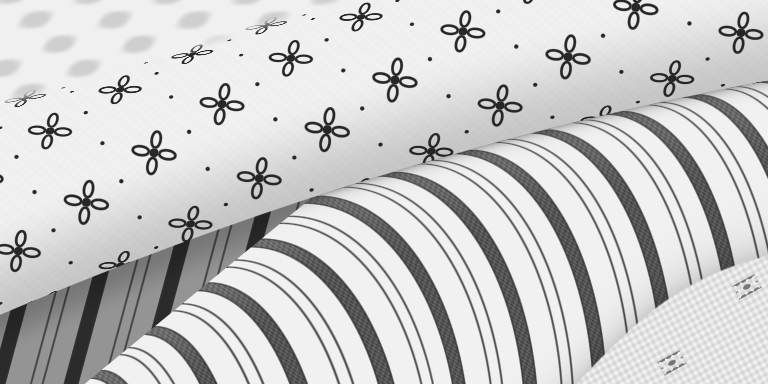
A Shadertoy shader for this texture:

```glsl
// Rolled cotton fabrics: a four-petal print above curved ticking stripes, with a waffle cloth in the corner.

const vec3 INK = vec3(0.12);
const vec3 WHITE = vec3(0.945);
const vec2 ROLL_AXIS = vec2(0.957, 0.289);
const float ROLL_MID = 0.424, ROLL_RADIUS = 0.27, ROW_ANGLE = 0.27;
const float ROW_SHIFT = 0.206, FLOWER_PITCH = 0.655;

float fill(float d, float aa) { return 1.0 - smoothstep(-aa, aa, d); }

float band(float phase, float center, float halfWidth, float aa) {
    return fill(abs(fract(phase - center + 0.5) - 0.5) - halfWidth, aa);
}

vec2 turn(vec2 p, float a) {
    return vec2(cos(a) * p.x + sin(a) * p.y, cos(a) * p.y - sin(a) * p.x);
}

float ellipseDist(vec2 p, vec2 r) {
    float k = length(p / r);
    return k * (k - 1.0) / max(length(p / (r * r)), 0.001);
}

float weave(vec2 p, float freq) {
    return sin(p.x * freq + sin(p.y * 31.0)) * sin(p.y * freq * 1.1 + sin(p.x * 23.0))
         + 0.5 * sin(dot(p, vec2(0.37, 0.53)) * freq);
}

// Four looped petals around a solid heart
float flowerDist(vec2 p) {
    p = turn(p, -0.45);
    float d = length(p) - 0.012;
    for (int i = 0; i < 4; i++) {
        vec2 q = turn(p, 1.5708 * float(i)) - vec2(0.035, 0.0);
        d = min(d, abs(ellipseDist(q, vec2(0.021, 0.0115))) - 0.0036);
    }
    return d;
}

// Height on the cylinder for a printed row
float rowHeight(float row) { return ROLL_MID + ROLL_RADIUS * sin((row - 1.5) * ROW_ANGLE); }

// Flowers and dots on a skewed lattice wrapped round the roll
float printInk(vec2 ab, float aa) {
    float t = clamp((ab.y - ROLL_MID) / ROLL_RADIUS, -1.0, 1.0);
    float nearest = round(asin(t) / ROW_ANGLE + 1.5);
    float ink = 0.0;
    for (int i = -2; i <= 2; i++) {
        float row = nearest + float(i);
        float angle = (row - 1.5) * ROW_ANGLE;
        if (abs(angle) > 1.5) continue;
        float squash = max(cos(angle), 0.3);
        float along = ab.x - 0.146 - ROW_SHIFT * row;
        vec2 q = vec2(along, (ab.y - rowHeight(row)) / squash);
        vec2 dotQ = vec2(along - 0.5 * FLOWER_PITCH, q.y + 0.008);
        vec2 midQ = vec2(along - 0.5 * ROW_SHIFT, (ab.y - rowHeight(row + 0.5)) / squash + 0.01);
        q.x -= FLOWER_PITCH * round(q.x / FLOWER_PITCH);
        dotQ.x -= FLOWER_PITCH * round(dotQ.x / FLOWER_PITCH);
        midQ.x -= FLOWER_PITCH * round(midQ.x / FLOWER_PITCH);
        float dots = min(length(dotQ), length(midQ)) - 0.0055;
        ink = max(ink, fill(min(flowerDist(q), dots), aa));
    }
    return ink;
}

float printEdge(float x) { return 0.18 + 0.425 * x - 0.06 * x * x; }
float ridge(float x) { return min(0.82 * (x - 0.22), printEdge(x)); }

// Where a stripe that leaves the ridge at x0 has arrived at height y
float stripeX(float x0, float y) {
    float drop = clamp((ridge(x0) - y) / 0.65, 0.0, 1.0);
    float reach = mix(0.2, 0.4, smoothstep(0.2, 0.8, x0)) - 0.1 * max(x0 - 0.8, 0.0);
    return x0 + reach * sqrt(drop * (2.0 - drop));
}

// Stripe count at a point, found by bisecting for its start on the ridge
float stripePhase(vec2 p) {
    float lo = -0.6, hi = 2.4;
    for (int i = 0; i < 20; i++) {
        float mid = 0.5 * (lo + hi);
        if (stripeX(mid, p.y) < p.x) lo = mid; else hi = mid;
    }
    float k = lo - 0.807;
    return 5.0 + 5.05 * k + 2.14 * min(k, 0.0);
}

vec3 stripedCloth(vec3 base, vec3 wideInk, float phase, float aa) {
    float thin = max(band(phase, 0.45, 0.014, aa), band(phase, 0.61, 0.014, aa));
    vec3 c = mix(base, INK + 0.12, thin * 0.9);
    c = mix(c, wideInk, band(phase, 0.0, 0.1, aa));
    return mix(c, INK + 0.06, 0.6 * max(band(phase, 0.09, 0.012, aa), band(phase, -0.09, 0.012, aa)));
}

// Waffle cloth with a diagonal run of small dashed boxes
vec3 waffleCloth(vec2 p, float aa) {
    vec2 g = turn(p, 0.5) * 380.0;
    vec3 c = vec3(0.89 + 0.035 * cos(g.x) + 0.035 * cos(g.y));
    vec2 stepDir = vec2(0.195, 0.198), q = p - vec2(1.75, 0.055);
    q = turn(q - stepDir * round(dot(q, stepDir) / dot(stepDir, stepDir)), 0.5);
    vec2 e = abs(q) - vec2(0.029, 0.017);
    float box = abs(max(e.x, e.y)) - 0.003;
    float dash = smoothstep(-0.5, 0.3, cos(q.x * 330.0) + cos(q.y * 330.0));
    float ink = max(fill(box, aa) * dash, fill(ellipseDist(q, vec2(0.011, 0.006)), aa));
    return mix(c, vec3(0.35), 0.8 * ink);
}

void mainImage(out vec4 fragColor, in vec2 fragCoord) {
    vec2 p = fragCoord / iResolution.y;
    float aa = 0.8 / iResolution.y;
    vec2 ab = vec2(dot(p, ROLL_AXIS), dot(p, vec2(-ROLL_AXIS.y, ROLL_AXIS.x)));
    float above = p.y - printEdge(p.x);

    // Shaded cloth at the back
    float backPhase = (p.x - 0.27 * p.y + 0.005) / 0.19;
    vec3 col = stripedCloth(vec3(0.58), vec3(0.17), backPhase, aa / 0.19);
    col *= 0.8 + 0.2 * smoothstep(0.0, 0.12, -above);

    // Ticking roll with twill in its wide stripes
    float phase = stripePhase(p);
    float twill = sin(p.x * 420.0 + p.y * 250.0) * sin(p.y * 390.0);
    vec3 wideInk = vec3(0.33 + 0.1 * smoothstep(0.25, 0.0, ridge(p.x) - p.y) + 0.07 * twill);
    vec3 ticking = stripedCloth(WHITE, wideInk, phase, clamp(fwidth(phase) * 0.8, 0.001, 0.2));
    ticking *= 1.0 - 0.3 * exp(-max(-above, 0.0) / 0.014);
    float waffleEdge = p.y - 0.67 * (p.x - 1.5) - 0.06 * sin((p.x - 1.5) * 6.283);
    ticking *= 1.0 - 0.16 * exp(-max(waffleEdge, 0.0) / 0.05);
    col = mix(col, ticking, fill(p.y - ridge(p.x), aa));
    col = mix(col, waffleCloth(p, aa), fill(waffleEdge, aa * 2.0));

    // Printed roll, darker on its underside
    float light = mix(0.77, 0.94, smoothstep(-0.02, 0.27, above));
    vec3 print = vec3(light + 0.006 * weave(p, 260.0));
    print = mix(print, INK, 0.96 * printInk(ab, aa));

    // Out-of-focus cloth beyond the roll
    float smudge = smoothstep(0.2, 1.6, cos(ab.x * 38.0 + ab.y * 20.0) + cos(ab.y * 75.0 - ab.x * 9.0));
    vec3 blurred = vec3(0.94 - 0.13 * smudge);
    print = mix(print, blurred, smoothstep(0.675, 0.715, ab.y));
    col = mix(col, print, fill(-above, aa));

    fragColor = vec4(clamp(col, 0.0, 1.0), 1.0);
}
```
